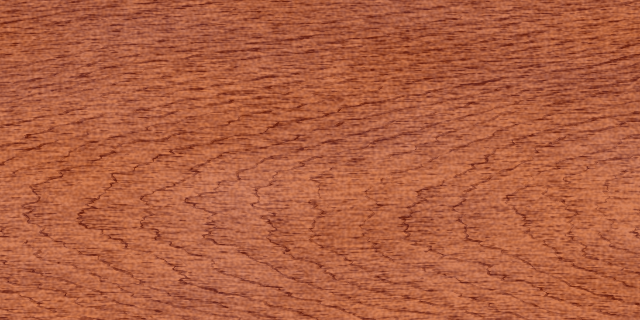
Reproduce this texture procedurally as a WebGL 2 fragment shader.

```glsl
#version 300 es
precision highp float;
// Flat-sawn reddish hardwood: arched growth rings that open to the right.
// A warped parabolic field sets the ring phase; short horizontal pores
// gather behind each ring line, over fine fibre streaks of gradient noise.

uniform vec2 u_resolution;
out vec4 fragColor;

const vec3 LIGHT_WOOD = vec3(0.790, 0.468, 0.322);
const vec3 DARK_WOOD  = vec3(0.400, 0.125, 0.075);
const float ARCH_AXIS = 0.35;
const float RINGS_PER_UNIT = 6.5;

vec2 hash2(vec2 cell) {
    uvec2 v = uvec2(ivec2(cell) + 8192);
    v = v * 1664525u + 12345u;
    v.x += v.y * 1664525u;
    v.y += v.x * 1664525u;
    v ^= v >> 16u;
    v.x += v.y * 1664525u;
    v.y += v.x * 1664525u;
    v ^= v >> 16u;
    return vec2(v & 65535u) / 65535.0;
}

vec2 gradientAt(vec2 cell) {
    float angle = 6.2832 * hash2(cell).x;
    return vec2(cos(angle), sin(angle));
}

// Gradient noise, roughly -0.7 to 0.7
float noise(vec2 p) {
    vec2 i = floor(p), f = p - i;
    vec2 u = f * f * f * (f * (f * 6.0 - 15.0) + 10.0);
    vec2 e = vec2(1.0, 0.0);
    float low  = mix(dot(gradientAt(i), f), dot(gradientAt(i + e), f - e), u.x);
    float high = mix(dot(gradientAt(i + e.yx), f - e.yx),
                     dot(gradientAt(i + 1.0), f - 1.0), u.x);
    return mix(low, high, u.y);
}

// Ring count at a point; whole numbers are the ring boundaries
float ringPhase(vec2 p) {
    float dy = p.y - ARCH_AXIS;
    float steepness = dy > 0.0 ? 10.0 : 7.5;
    float arch = steepness * dy * dy / (1.0 + 0.6 * abs(dy));
    float wobble = 0.12 * noise(p * vec2(2.2, 8.0) + 3.7);
    float teeth = 0.055 * noise(p * vec2(6.0, 27.0) + 11.3);
    float serration = 0.036 * noise(p * vec2(13.0, 75.0) + 17.9);
    float r = p.x - arch + wobble + teeth + serration;
    return r * RINGS_PER_UNIT + 0.9 * noise(vec2(r * 2.3, 0.5));
}

// Chance of a pore: high just inside a ring, then thinning out
float poreDensity(float phase, float height) {
    float ringRichness = hash2(vec2(floor(phase), 31.0)).x;
    float behindLine = exp(-fract(phase) * mix(4.5, 1.4, ringRichness));
    return mix(0.10, 0.92, behindLine) + 0.12 * smoothstep(0.5, 0.9, height);
}

// Tapered horizontal dashes, one candidate per cell
float pores(vec2 p, vec2 cell, float seed, float blur) {
    float dark = 0.0;
    vec2 home = floor(p / cell);
    for (int j = -1; j <= 1; j++) {
        for (int i = -1; i <= 1; i++) {
            vec2 id = home + vec2(i, j);
            vec2 place = hash2(id + seed);
            vec2 shape = hash2(id + seed + 571.0);
            vec2 centre = (id + 0.15 + 0.7 * place) * cell;
            float halfLength = cell.x * mix(0.2, 0.62, shape.x);
            vec2 d = abs(p - centre);
            float taper = 1.0 - pow(d.x / halfLength, 2.0);
            float body = smoothstep(-blur, blur, cell.y * 0.27 * taper - d.y);
            float present = step(shape.y, poreDensity(ringPhase(centre), centre.y));
            dark = max(dark, body * present * mix(0.4, 1.0, place.y));
        }
    }
    return dark;
}

// Broken line along each whole phase, weaker where lines crowd
float ringLine(vec2 p, float phase, float slope, float halfWidth, float blur) {
    float distanceToRing = abs(fract(phase + 0.5) - 0.5) / max(slope, 1.0);
    float width = halfWidth * clamp(1.0 + 1.2 * noise(p * vec2(22.0, 70.0)), 0.4, 1.8);
    float line = 1.0 - smoothstep(width - blur, width + blur, distanceToRing);
    float ringStrength = mix(0.45, 1.0, hash2(vec2(floor(phase + 0.5), 7.0)).y);
    float broken = clamp(0.75 + 1.3 * noise(p * vec2(16.0, 50.0)), 0.15, 1.0);
    return line * ringStrength * broken * (1.0 - 0.85 * smoothstep(25.0, 90.0, slope));
}

void main() {
    vec2 uv = gl_FragCoord.xy / u_resolution.y;
    float blur = 0.5 / u_resolution.y;
    vec2 p = uv + vec2(0.0, 0.035 * noise(uv * vec2(1.3, 1.7) + 5.2));

    float phase = ringPhase(p);
    float slope = length(vec2(dFdx(phase), dFdy(phase))) * u_resolution.y;

    // Broad shading and fine fibres
    float tone = 0.115 + 0.10 * smoothstep(0.5, 0.85, p.y);
    tone += 0.20 * noise(p * vec2(1.2, 6.0) + 20.0);
    tone += 0.36 * noise(p * vec2(13.0, 108.0));
    tone += 0.36 * noise(p * vec2(93.0, 121.0) + 40.0);
    tone += 0.06 * (0.5 - fract(phase)) * (1.0 - smoothstep(30.0, 80.0, slope));

    // Small dark blemish
    vec2 blemish = (uv - vec2(1.76, 0.69)) / vec2(0.035, 0.022);
    tone += 0.16 * exp(-dot(blemish, blemish));

    // Pores, ring lines and fainter lines nested between them
    float shortPores = pores(p, vec2(0.034, 0.0085), 0.0, blur);
    float longPores = pores(p, vec2(0.082, 0.0074), 1300.0, blur);
    float nested = ringLine(p + 3.0, phase * 4.0, slope * 4.0, 0.0022, blur);
    tone += 0.44 * shortPores + 0.27 * longPores;
    tone += 0.50 * ringLine(p, phase, slope, 0.0036, blur);
    tone += 0.36 * nested * poreDensity(phase, p.y);

    // Warm and greyish drift in hue
    float drift = noise(p * vec2(2.0, 5.0) + 60.0) + noise(p * vec2(60.0, 100.0) + 80.0);
    vec3 colour = mix(LIGHT_WOOD, DARK_WOOD, clamp(tone, -0.1, 0.95));
    colour += drift * vec3(-0.005, 0.022, 0.06);
    fragColor = vec4(colour, 1.0);
}
```
